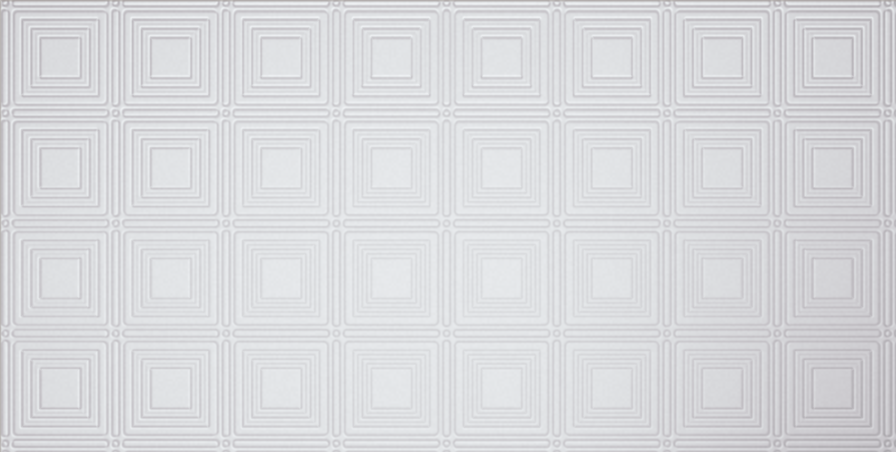
A Shadertoy shader for this pattern:

```glsl
float hash(vec2 p) {
    p = fract(p * vec2(0.1031, 0.1137));
    p += dot(p, p.yx + 33.33);
    return fract((p.x + p.y) * p.x * 17.0);
}

float noise(vec2 p) {
    vec2 i = floor(p), f = fract(p);
    f = f * f * (3.0 - 2.0 * f);
    return mix(mix(hash(i), hash(i + vec2(1, 0)), f.x),
               mix(hash(i + vec2(0, 1)), hash(i + vec2(1, 1)), f.x), f.y);
}

float roundedBox(vec2 p, vec2 halfSize, float radius) {
    vec2 d = abs(p) - halfSize + radius;
    return length(max(d, 0.0)) + min(max(d.x, d.y), 0.0) - radius;
}

// Soft pressed line, never thinner than a pixel can show
float crease(float d, float width) {
    width = max(width, 6.0 / iResolution.x);
    return exp(-d * d / (width * width));
}

float creases(vec2 grid, float slant) {
    vec2 a = abs(fract(grid) - 0.5);

    // Nested square steps: slanting light hides every second one
    float depth = 0.0;
    for (int i = 0; i < 5; i++) {
        float size = 0.183 + 0.041 * float(i);
        float weight = mix(0.7, i % 2 == 0 ? 1.1 : 0.35, slant);
        depth += weight * crease(roundedBox(a, vec2(size), 0.012), 0.012);
    }

    // Panel rim
    depth += crease(roundedBox(a, vec2(0.424), 0.04), 0.013);

    // Bars along the seams and studs at the crossings
    vec2 seam = vec2(0.5 - max(a.x, a.y), min(a.x, a.y));
    float bar = roundedBox(seam, vec2(0.032, 0.434), 0.03);
    float stud = length(0.5 - a) - 0.027;
    return depth + 1.1 * max(crease(bar, 0.013), crease(stud, 0.013));
}

void mainImage(out vec4 fragColor, in vec2 fragCoord) {
    vec2 uv = fragCoord / iResolution.xy;
    vec2 grid = (uv - vec2(0.0052, 0.0175)) / vec2(0.1233, 0.2445);

    // Broad light, fading to the sides and the lower right
    vec2 c = uv - vec2(0.47, 0.42);
    float tone = 0.911 - 0.2 * c.x * c.x - 0.09 * c.y * c.y;
    tone -= 0.065 * smoothstep(0.55, 1.0, uv.x) * (1.0 - uv.y);

    // Embossed relief lit from near the middle
    vec2 toLight = vec2(0.52, 0.35) - uv;
    float reach = length(toLight);
    float slant = smoothstep(0.12, 0.5, reach);
    vec2 stride = 0.015 * toLight / (reach + 0.05);
    float lit = creases(grid + stride, slant) - creases(grid - stride, slant);
    float strength = 0.95 + 0.1 * hash(floor(grid) + 7.0);
    tone += strength * (0.11 * reach * lit - 0.064 * creases(grid, slant));

    // Paint grain
    tone += 0.014 * (noise(grid * 45.0) - 0.5);

    vec3 color = tone * mix(vec3(1.005, 0.99, 1.015), vec3(0.99, 1.0, 1.01),
                            smoothstep(0.74, 0.9, tone));

    // Shadowed sheet edges
    float edge = max(1.0 - smoothstep(0.0, 0.006, 1.0 - uv.y),
                     1.0 - smoothstep(0.0, 0.0025, uv.x));
    color = mix(color, vec3(0.62, 0.59, 0.57), 0.6 * edge);

    fragColor = vec4(clamp(color, 0.0, 1.0), 1.0);
}
```
